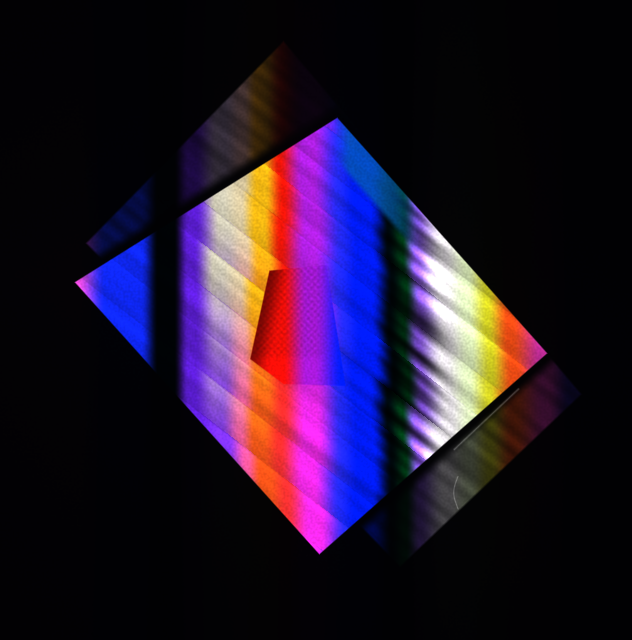
Reproduce this background procedurally as a Shadertoy shader.

```glsl
// A tilted glowing panel on black, lit by vertical spectrum bands, with a dim
// second sheet behind it and a meshed facet at its centre. Shapes are convex
// half-plane distances; bands are chained blends broken by diagonal strips.

#define SLANT 0.78        // slope of the diagonal strips
#define STRIPS 15.0       // strips per canvas height
#define SHEET_GLOW 0.27   // light on the rear sheet
#define GRAIN 0.13        // strength of fine grain
#define MESH 190.0        // mesh cells per canvas height
#define AMBIENT 0.012     // light spilled on the backdrop

float hash(float n) { return fract(sin(n * 91.17) * 4375.85); }

vec2 gradient(vec2 cell) {
    float a = 6.2832 * fract(sin(dot(cell, vec2(127.1, 311.7))) * 4375.85);
    return vec2(cos(a), sin(a));
}

float noise(vec2 p) {
    vec2 i = floor(p), f = fract(p), u = f * f * (3.0 - 2.0 * f);
    vec2 e = vec2(0, 1);
    float low = mix(dot(gradient(i), f), dot(gradient(i + e.yx), f - e.yx), u.x);
    float high = mix(dot(gradient(i + e), f - e), dot(gradient(i + 1.0), f - 1.0), u.x);
    return mix(low, high, u.y);
}

// Signed distance to the line a-b, positive on its left
float edge(vec2 p, vec2 a, vec2 b) {
    vec2 d = normalize(b - a);
    return dot(p - a, vec2(-d.y, d.x));
}

// Convex quad with clockwise corners
float quad(vec2 p, vec2 a, vec2 b, vec2 c, vec2 d) {
    return max(max(edge(p, a, b), edge(p, b, c)), max(edge(p, c, d), edge(p, d, a)));
}

float segment(vec2 p, vec2 a, vec2 b) {
    vec2 d = b - a;
    return length(p - a - d * clamp(dot(p - a, d) / dot(d, d), 0.0, 1.0));
}

float fill(float d, float blur) { return 1.0 - smoothstep(-blur, blur, d); }

void blend(inout vec3 c, vec3 next, float x, float from, float to) {
    c = mix(c, next, smoothstep(from, to, x));
}

// Vertical bands; rise goes from 0 in the lower part to 1 in the upper part
vec3 spectrum(float x, float rise) {
    vec3 c = vec3(0.95, 0.3, 0.9);
    blend(c, vec3(0.06, 0.16, 1.0), x, 0.12, 0.165);
    blend(c, vec3(0.0, 0.01, 0.02), x, 0.22, 0.247);
    blend(c, vec3(0.38, 0.12, 0.88), x, 0.272, 0.295);
    blend(c, mix(vec3(0.5, 0.2, 0.95), vec3(0.84, 0.82, 0.73), rise), x, 0.305, 0.34);
    blend(c, mix(vec3(1.0, 0.36, 0.65), vec3(0.9, 0.83, 0.66), rise), x, 0.35, 0.38);
    blend(c, mix(vec3(1.0, 0.34, 0.1), vec3(1.0, 0.76, 0.08), rise), x, 0.38, 0.402);
    blend(c, mix(vec3(1.0, 0.2, 0.2), vec3(1.0, 0.09, 0.03), rise), x, 0.415, 0.442);
    blend(c, mix(vec3(1.0, 0.17, 0.96), vec3(0.72, 0.13, 0.93), rise), x, 0.442, 0.478);
    blend(c, vec3(0.14, 0.17, 1.0), x, 0.493, 0.535);
    blend(c, vec3(0.0, 0.11, 1.0), x, 0.53, 0.56);
    blend(c, vec3(0.0, 0.02, 0.03), x, 0.582, 0.612);
    blend(c, vec3(0.0, 0.14, 0.05), x, 0.612, 0.635);
    blend(c, vec3(0.42, 0.26, 0.72), x, 0.634, 0.657);
    blend(c, vec3(0.93, 0.91, 0.93), x, 0.655, 0.695);
    blend(c, vec3(0.93, 1.0, 0.78), x, 0.7, 0.735);
    blend(c, vec3(0.86, 0.85, 0.14), x, 0.735, 0.767);
    blend(c, vec3(0.95, 0.3, 0.08), x, 0.767, 0.8);
    blend(c, vec3(0.78, 0.18, 0.62), x, 0.805, 0.85);
    blend(c, vec3(0.12, 0.08, 0.45), x, 0.855, 0.89);
    return c;
}

void mainImage(out vec4 fragColor, in vec2 fragCoord) {
    vec2 p = fragCoord / iResolution.y;
    float aa = 1.0 / iResolution.y;
    vec2 top = vec2(0.527, 0.816), right = vec2(0.855, 0.448);
    vec2 bottom = vec2(0.499, 0.134), left = vec2(0.117, 0.559);
    float panel = quad(p, top, right, bottom, left);
    float sheet = quad(p, vec2(0.443, 0.935), vec2(0.908, 0.384), vec2(0.625, 0.115), vec2(0.135, 0.62));

    // Diagonal strips shift and shade the bands
    float diagonal = p.y + SLANT * p.x;
    float strip = floor(diagonal * STRIPS), phase = fract(diagonal * STRIPS);
    float ramp = phase - smoothstep(0.94, 1.0, phase);
    float jitter = hash(strip) - 0.5;
    float rise = smoothstep(0.3, 0.68, p.y + 0.1 * jitter + 0.05 * ramp);
    float streak = noise(vec2(diagonal * 55.0, p.x * 5.0));
    vec3 glow = spectrum(p.x + 0.012 * jitter * smoothstep(0.28, 0.34, p.x), rise);
    glow *= 0.96 + 0.16 * (ramp - 0.5) + 0.22 * streak;
    float shade = smoothstep(0.58, 0.61, p.x) * (1.0 - smoothstep(0.65, 0.72, p.x));
    glow *= 1.0 + shade * (1.6 * streak + 0.5 * jitter);

    // Teal strip along the upper right rim
    float rim = fill(-edge(p, top, right) - 0.045, 0.006);
    float rimSpan = smoothstep(0.52, 0.55, p.x) * (1.0 - smoothstep(0.6, 0.665, p.x));
    glow = mix(glow, vec3(0.02, 0.36, 0.68), 0.75 * rim * rimSpan);

    // Central facet, meshed and darker at its left tip
    vec2 a = vec2(0.421, 0.577), b = vec2(0.51, 0.586), c = vec2(0.54, 0.397);
    vec2 d = vec2(0.443, 0.4), e = vec2(0.391, 0.439);
    float facet = max(max(edge(p, a, b), edge(p, b, c)), max(edge(p, c, d), max(edge(p, d, e), edge(p, e, a))));
    vec3 face = mix(vec3(1.0, 0.06, 0.03), vec3(0.68, 0.1, 0.88), smoothstep(0.442, 0.48, p.x));
    blend(face, vec3(0.0, 0.11, 1.0), p.x, 0.49, 0.535);
    face *= mix(0.5, 1.0, smoothstep(0.0, 0.035, -edge(p, e, a)));
    vec2 cell = sin(6.2832 * MESH * 0.5 * p);
    float meshed = smoothstep(0.435, 0.45, p.y) * (1.0 - smoothstep(0.49, 0.52, p.x));
    face *= 1.0 - 0.16 * meshed * (0.5 + 0.5 * cell.x * cell.y);
    glow = mix(glow, face, fill(facet, aa));

    // Backdrop and rear sheet, shadowed next to the panel
    vec3 bands = spectrum(p.x, 0.7);
    vec3 color = vec3(0.004, 0.004, 0.01) + AMBIENT * bands * exp(-3.0 * max(panel, 0.0));
    float dimTop = 1.0 - 0.85 * smoothstep(0.385, 0.47, p.x) * smoothstep(0.6, 0.7, p.y);
    float shadow = smoothstep(0.006, 0.026, panel);
    color += bands * SHEET_GLOW * dimTop * shadow * (0.85 + 0.5 * streak) * fill(sheet, 1.5 * aa);

    // Bright sliver and loose thread on the rear sheet
    float sliver = segment(p, vec2(0.71, 0.298), vec2(0.81, 0.392));
    color += 0.25 * fill(sliver - 0.001, 0.002);
    float thread = segment(p - vec2(0.005 * sin(p.y * 75.0), 0), vec2(0.714, 0.205), vec2(0.714, 0.255));
    color += 0.2 * fill(thread - 0.0008, 0.0015);

    color = mix(color, glow, fill(panel, aa));
    color *= 1.0 + GRAIN * noise(p * 260.0);
    fragColor = vec4(clamp(color, 0.0, 1.0), 1.0);
}
```
